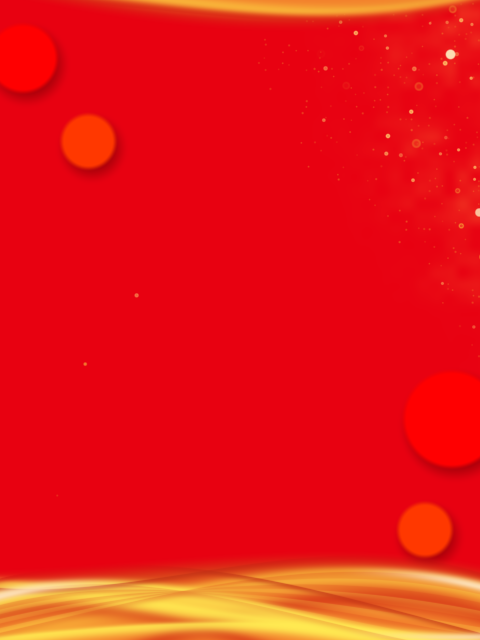
Write a Shadertoy shader that draws this background.

```glsl
const vec3 RED = vec3(0.908, 0.004, 0.068);
const vec3 EMBER = vec3(0.84, 0.22, 0.09);
const vec3 ORANGE = vec3(0.95, 0.50, 0.17);
const vec3 GOLD = vec3(0.98, 0.73, 0.23);
const vec3 YELLOW = vec3(1.0, 0.92, 0.32);
const vec3 CREAM = vec3(0.99, 0.87, 0.70);

float hash(vec2 p) {
    vec3 q = fract(p.xyx * vec3(0.1031, 0.1030, 0.0973));
    q += dot(q, q.yzx + 33.33);
    return fract((q.x + q.y) * q.z);
}

float noise(vec2 p) {
    vec2 i = floor(p), f = fract(p);
    f = f * f * (3.0 - 2.0 * f);
    return mix(mix(hash(i), hash(i + vec2(1, 0)), f.x),
               mix(hash(i + vec2(0, 1)), hash(i + vec2(1, 1)), f.x), f.y);
}

// Cubic through four heights spaced evenly across the canvas
float curve(float x, vec4 h) {
    float t = x * 4.0, a = t - 1.0, b = t - 2.0, c = t - 3.0;
    return dot(h, vec4(-a * b * c / 6.0, t * b * c / 2.0, -t * a * c / 2.0, t * a * b / 6.0));
}

// Soft strip with separate falloffs above and below its curve
float ribbon(vec2 p, vec4 heights, float above, float below) {
    float d = p.y - curve(p.x, heights);
    float w = d > 0.0 ? above : below;
    return exp(-d * d / (w * w));
}

vec3 disc(vec3 col, vec2 p, vec2 centre, float radius, vec3 tint) {
    float shade = length(p - centre - vec2(0.006, -0.010)) - radius;
    col = mix(col, vec3(0.52, 0.0, 0.02), 0.65 * smoothstep(0.017, -0.016, shade));
    return mix(col, tint, smoothstep(0.005, -0.005, length(p - centre) - radius));
}

// Fan of dust that widens towards the right edge
float dustMask(vec2 p) {
    float lower = (p.x - 0.32) * 0.77 + (p.y - 0.87) * 0.64;
    float upper = 0.90 + 0.56 * (p.x - 0.32) - p.y;
    return smoothstep(-0.01, 0.20, lower) * smoothstep(-0.02, 0.03, upper);
}

float spot(vec2 p, vec2 centre, float radius, float hollow, float px) {
    float d = length(p - centre);
    float fill = smoothstep(radius + px, radius - px, d);
    return fill * (1.0 - hollow * smoothstep(radius * 0.8, radius * 0.3, d));
}

float sparks(vec2 p, float cells, float radius, float density, float hollow, float px) {
    vec2 id = floor(p * cells);
    vec2 centre = (id + 0.25 + 0.5 * vec2(hash(id + 7.3), hash(id + 19.1))) / cells;
    float present = step(hash(id + 41.7), density * dustMask(centre));
    float size = radius * mix(0.5, 1.0, hash(id + 63.2));
    return present * mix(0.35, 1.0, hash(id + 87.5)) * spot(p, centre, size, hollow, px);
}

vec3 sparkle(vec3 col, vec2 p, float px) {
    float haze = noise(p * 18.0) * noise(p * 47.0 + 5.0);
    float right = smoothstep(0.45, 0.75, p.x);
    col = mix(col, vec3(0.96, 0.30, 0.16), 0.65 * haze * right * dustMask(p));
    col = mix(col, ORANGE, 0.55 * sparks(p, 105.0, 0.0015, 0.16, 0.0, px));
    col = mix(col, GOLD, sparks(p + 3.0 / 48.0, 48.0, 0.0030, 0.0, 0.0, px));
    col = mix(col, vec3(1.0, 0.75, 0.40), sparks(p, 44.0, 0.0036, 0.13, 0.2, px));
    col = mix(col, GOLD, 0.75 * right * sparks(p, 19.0, 0.0075, 0.30, 0.6, px));
    col = mix(col, CREAM, spot(p, vec2(0.704, 0.915), 0.0075, 0.0, px));
    return mix(col, CREAM, 0.85 * spot(p, vec2(0.749, 0.668), 0.0065, 0.0, px));
}

vec3 topSilk(vec3 col, vec2 p) {
    float depth = p.y - curve(p.x, vec4(1.006, 0.962, 0.950, 0.982));
    vec3 silk = mix(EMBER, ORANGE, smoothstep(0.012, 0.045, depth));
    silk = mix(silk, GOLD, 0.85 * ribbon(p, vec4(1.03, 1.002, 0.982, 1.010), 0.010, 0.009));
    silk = mix(silk, EMBER, 0.7 * ribbon(p, vec4(1.0, 0.985, 0.966, 0.988), 0.007, 0.002));
    return mix(col, silk, smoothstep(0.0, 0.035, depth));
}

vec3 bottomSilk(vec3 col, vec2 p) {
    float depth = curve(p.x, vec4(0.112, 0.128, 0.141, 0.121)) - p.y;
    vec3 silk = mix(EMBER, ORANGE, smoothstep(0.015, 0.075, depth));
    vec4 falling = vec4(0.068, 0.080, 0.030, -0.020);
    vec4 rising = vec4(0.010, 0.068, 0.104, 0.083);

    // Broad folds
    silk = mix(silk, GOLD, 0.75 * ribbon(p, rising, 0.010, 0.030));
    silk = mix(silk, EMBER, 0.75 * ribbon(p, vec4(0.042, 0.035, -0.04, -0.12), 0.012, 0.014));
    silk = mix(silk, EMBER, 0.80 * ribbon(p, vec4(-0.10, 0.00, 0.062, 0.043), 0.015, 0.018));
    silk = mix(silk, YELLOW, 0.90 * ribbon(p, falling, 0.009, 0.024));
    silk = mix(silk, YELLOW, 0.85 * ribbon(p, vec4(0.09, 0.055, 0.020, 0.002), 0.010, 0.016));
    silk = mix(silk, YELLOW, 0.85 * ribbon(p, vec4(0.002, 0.022, 0.020, -0.02), 0.005, 0.012));

    // Fine strands spread between the two main folds
    for (int i = 0; i < 9; i++) {
        float k = float(i) / 8.0;
        vec3 tint = mix(EMBER, YELLOW, mod(float(i), 2.0));
        silk = mix(silk, tint, 0.22 * ribbon(p, mix(falling, rising, k), 0.0015, 0.007));
    }

    // Dark seams and pale highlights at the ends
    silk = mix(silk, EMBER * 0.9, 0.6 * ribbon(p, vec4(0.095, 0.115, 0.075, 0.01), 0.0015, 0.006));
    silk = mix(silk, EMBER * 0.9, 0.6 * ribbon(p, vec4(0.080, 0.096, 0.129, 0.104), 0.0015, 0.006));
    float leftEnd = smoothstep(0.24, 0.0, p.x), rightEnd = smoothstep(0.52, 0.75, p.x);
    silk = mix(silk, CREAM, leftEnd * ribbon(p, falling, 0.010, 0.007));
    silk = mix(silk, CREAM, rightEnd * ribbon(p, rising, 0.008, 0.007));
    silk = mix(silk, CREAM, 0.8 * rightEnd * ribbon(p, vec4(0.09, 0.05, 0.016, 0.005), 0.006, 0.006));
    return mix(col, silk, smoothstep(0.0, 0.032, depth));
}

void mainImage(out vec4 fragColor, in vec2 fragCoord) {
    vec2 p = fragCoord / iResolution.y;
    float px = 1.0 / iResolution.y;
    vec3 scarlet = vec3(1.0, 0.0, 0.005), vermilion = vec3(1.0, 0.22, 0.0);
    vec3 col = sparkle(RED, p, px);
    col = disc(col, p, vec2(0.036, 0.909), 0.053, scarlet);
    col = disc(col, p, vec2(0.138, 0.779), 0.042, vermilion);
    col = disc(col, p, vec2(0.706, 0.345), 0.075, scarlet);
    col = disc(col, p, vec2(0.664, 0.172), 0.042, vermilion);
    col = topSilk(col, p);
    col = bottomSilk(col, p);
    fragColor = vec4(col, 1.0);
}
```
